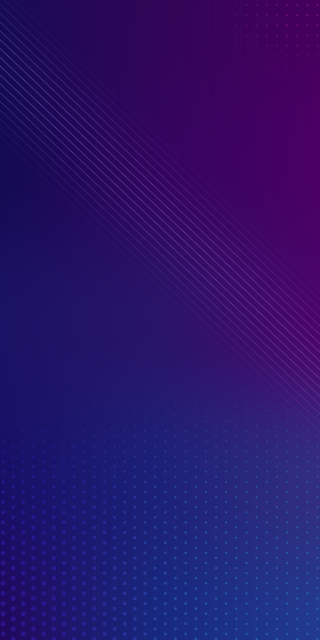
Reproduce this background procedurally as a Shadertoy shader.

```glsl
// Indigo to magenta gradient with a diagonal band of fine lines and halftone dots.
#define LINE_SLOPE 0.95
#define LINE_SPACING 0.0275
#define LINE_HALF_WIDTH 0.0011
#define LINE_OPACITY 0.30
#define BAND_CENTER 0.19
#define BAND_HALF_WIDTH 0.30
#define DOT_SPACING 0.0317
#define DOT_MAX_RADIUS 0.0075

// Three colour stops across the width.
vec3 ramp(vec3 left, vec3 middle, vec3 right, float x) {
    return x < 0.5 ? mix(left, middle, x * 2.0) : mix(middle, right, x * 2.0 - 1.0);
}

// Horizontal ramps blended from top (y = 0) to bottom (y = 2).
vec3 backdrop(vec2 p) {
    vec3 top = ramp(vec3(0.09, 0.04, 0.33), vec3(0.19, 0.02, 0.34), vec3(0.27, 0.00, 0.36), p.x);
    vec3 upper = ramp(vec3(0.07, 0.04, 0.32), vec3(0.20, 0.02, 0.37), vec3(0.29, 0.00, 0.39), p.x);
    vec3 center = ramp(vec3(0.10, 0.07, 0.39), vec3(0.16, 0.08, 0.41), vec3(0.29, 0.02, 0.42), p.x);
    vec3 lower = ramp(vec3(0.09, 0.06, 0.40), vec3(0.11, 0.13, 0.47), vec3(0.20, 0.18, 0.50), p.x);
    vec3 bottom = ramp(vec3(0.13, 0.03, 0.36), vec3(0.09, 0.16, 0.50), vec3(0.13, 0.23, 0.56), p.x);
    vec3 color = mix(top, upper, smoothstep(0.0, 0.5, p.y));
    color = mix(color, center, smoothstep(0.5, 1.0, p.y));
    color = mix(color, lower, smoothstep(1.0, 1.5, p.y));
    return mix(color, bottom, smoothstep(1.5, 2.0, p.y));
}

// Antialiased coverage of a signed distance.
float coverage(float dist, float pixel) {
    return clamp(0.5 - dist / pixel, 0.0, 1.0);
}

// Parallel diagonals that fade towards both sides of the band.
float diagonalLines(vec2 p, float pixel) {
    float offset = p.y - LINE_SLOPE * p.x;
    float toLine = abs(fract(offset / LINE_SPACING) - 0.5) * LINE_SPACING;
    toLine /= length(vec2(1.0, LINE_SLOPE));
    float fade = 1.0 - smoothstep(0.0, BAND_HALF_WIDTH, abs(offset - BAND_CENTER));
    return coverage(toLine - LINE_HALF_WIDTH, pixel) * fade;
}

// Dot lattice with every other column shifted by half a cell.
float dots(vec2 p, float radius, float stagger, float pixel) {
    vec2 cell = p / DOT_SPACING;
    cell.x += 0.2;
    cell.y += stagger * mod(floor(cell.x), 2.0);
    float toDot = length(fract(cell) - 0.5) * DOT_SPACING;
    return coverage(toDot - radius, pixel);
}

void mainImage(out vec4 fragColor, in vec2 fragCoord) {
    vec2 uv = fragCoord / iResolution.xy;
    vec2 p = vec2(uv.x, 2.0 - 2.0 * uv.y);
    float pixel = 1.0 / iResolution.x;
    vec3 color = backdrop(p);

    // Lower halftone: large violet dots on the left, small teal dots on the right.
    float rise = smoothstep(1.05, 1.95, p.y);
    float radius = mix(0.0018, DOT_MAX_RADIUS, rise * mix(1.0, 0.3, smoothstep(0.0, 0.8, p.x)));
    vec3 dotColor = mix(vec3(0.18, 0.10, 0.62), vec3(0.16, 0.42, 0.72), smoothstep(0.1, 0.75, p.x));
    float lowerFade = smoothstep(1.03, 1.6, p.y) * 0.7;
    color = mix(color, dotColor, dots(p, radius, 0.5, pixel) * lowerFade);

    // Corner halftone at the upper right.
    float cornerFade = smoothstep(0.55, 1.0, p.x) * (1.0 - smoothstep(0.05, 0.32, p.y));
    color = mix(color, vec3(0.52, 0.06, 0.56), dots(p, 0.003, 0.0, pixel) * cornerFade * 0.75);

    // Line band: pale blue on the left, pink on the right.
    vec3 lineColor = mix(vec3(0.55, 0.60, 0.90), vec3(0.75, 0.38, 0.80), p.x);
    color = mix(color, lineColor, diagonalLines(p, pixel) * LINE_OPACITY * 1.4);

    fragColor = vec4(color, 1.0);
}
```
